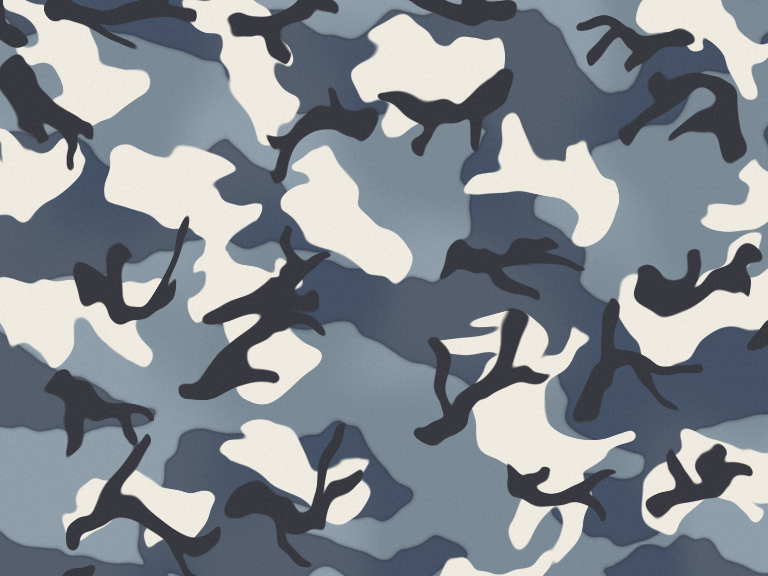
Write a WebGL 2 fragment shader that draws this texture.

```glsl
#version 300 es
precision highp float;

uniform vec2 u_resolution;
out vec4 fragColor;

#define WHITE_CELL vec2(0.36, 0.26)
#define WHITE_LENGTH 0.11
#define WHITE_RADIUS 0.050
#define BLACK_CELL vec2(0.33, 0.22)
#define BLACK_LENGTH 0.095
#define BLACK_RADIUS 0.025
#define BLUE_SCALE vec2(2.3, 4.6)
#define BLUE_BIAS 0.0
#define WARP_COARSE 0.060
#define WARP_FINE 0.020
#define EDGE 0.0018
#define GRAIN 0.018

const float TAU = 6.2831853;

vec2 hash2(vec2 p) {
    vec3 q = fract(p.xyx * vec3(0.1031, 0.1030, 0.0973));
    q += dot(q, q.yzx + 33.33);
    return fract((q.xx + q.yz) * q.zy);
}

float cornerSlope(vec2 cell, vec2 offset) {
    float angle = TAU * hash2(cell).x;
    return dot(vec2(cos(angle), sin(angle)), offset);
}

// Gradient noise, centred on zero
float noise(vec2 p) {
    vec2 i = floor(p), f = p - i;
    vec2 s = f * f * f * (f * (f * 6.0 - 15.0) + 10.0);
    vec2 e = vec2(1.0, 0.0);
    float low = mix(cornerSlope(i, f), cornerSlope(i + e.xy, f - e.xy), s.x);
    float high = mix(cornerSlope(i + e.yx, f - e.yx), cornerSlope(i + e.xx, f - e.xx), s.x);
    return mix(low, high, s.y);
}

vec2 noise2(vec2 p) {
    return vec2(noise(p), noise(p + 47.3));
}

// Bends the plane so outlines become wavy and lumpy
vec2 warp(vec2 p, float seed) {
    p += WARP_COARSE * noise2(p * 5.0 + seed);
    return p + WARP_FINE * noise2(p * 19.0 + seed * 1.7);
}

float smoothMin(float a, float b, float k) {
    float h = max(k - abs(a - b), 0.0) / k;
    return min(a, b) - 0.25 * k * h * h;
}

float taperedStroke(vec2 p, vec2 a, vec2 b, float ra, float rb) {
    vec2 pa = p - a, ba = b - a;
    float h = clamp(dot(pa, ba) / dot(ba, ba), 0.0, 1.0);
    return length(pa - ba * h) - mix(ra, rb, h);
}

// A bent, tapering body with two prongs
float splash(vec2 p, vec2 id, float len, float radius, float tilt) {
    vec2 h = hash2(id + 11.0), g = hash2(id + 29.0);
    float angle = tilt + (h.x - 0.5) * 1.5;
    vec2 u = vec2(cos(angle), sin(angle));
    vec2 q = vec2(dot(p, u), dot(p, vec2(-u.y, u.x)));
    if (g.x < 0.5) q.x = -q.x;
    len *= mix(0.75, 1.25, h.y);
    q.y += 0.22 * len * sin(3.0 * q.x / len + TAU * g.y);
    float d = taperedStroke(q, vec2(-len, 0.0), vec2(len, 0.0), radius, 0.45 * radius);
    for (int k = 0; k < 2; k++) {
        vec2 r = hash2(id + 53.0 + 17.0 * float(k));
        vec2 root = vec2(len * (-0.55 + 0.8 * float(k) + 0.4 * (r.x - 0.5)), 0.0);
        float side = r.y < 0.65 ? -1.0 : 1.0;
        vec2 tip = root + len * vec2(0.25 + 0.5 * r.x, side * (0.6 + 0.35 * r.y));
        d = smoothMin(d, taperedStroke(q, root, tip, 0.62 * radius, 0.36 * radius), 0.5 * radius);
    }
    return d;
}

// One splash per cell, each row shifted sideways
float splashField(vec2 p, vec2 cell, float len, float radius, float tilt, float seed) {
    float d = 1.0;
    for (int j = -1; j <= 1; j++) {
        float row = floor(p.y / cell.y) + float(j);
        float shift = hash2(vec2(row, seed)).x;
        float column = floor(p.x / cell.x + shift);
        for (int i = -1; i <= 1; i++) {
            vec2 id = vec2(column + float(i), row);
            vec2 centre = id + 0.5 + 0.5 * (hash2(id + seed) - 0.5) - vec2(shift, 0.0);
            d = smoothMin(d, splash(p - centre * cell, id + seed, len, radius, tilt), 0.012);
        }
    }
    return d;
}

void main() {
    vec2 p = gl_FragCoord.xy / u_resolution.y;
    float edge = max(EDGE, 0.7 / u_resolution.y);

    // Slow shading of the cloth
    float light = smoothstep(-0.14, 0.18, noise(p * 1.9 + 8.4) + 0.3 * noise(p * 5.0));
    vec3 navy = mix(vec3(0.27, 0.32, 0.40), vec3(0.33, 0.37, 0.43), light);
    vec3 blue = mix(vec3(0.48, 0.54, 0.59), vec3(0.56, 0.62, 0.67), light);

    // Broad blue drifts over navy, with a darker seam
    vec2 b = warp(p, 3.1);
    float field = noise(b * BLUE_SCALE + 5.7) + 0.45 * noise(b * BLUE_SCALE * 2.1 + 21.0);
    field += 0.16 * sin(TAU * (2.5 * b.y + 0.7 * b.x)) + BLUE_BIAS;
    float slope = length(vec2(dFdx(field), dFdy(field))) * u_resolution.y;
    float drift = field / max(slope, 0.05);
    vec3 colour = mix(navy, blue, smoothstep(-edge, edge, drift));
    colour *= 1.0 - 0.13 * exp(-pow(drift / 0.004, 2.0));

    // White splashes leaning down to the right
    float white = splashField(warp(p, 12.6), WHITE_CELL, WHITE_LENGTH, WHITE_RADIUS, -0.35, 71.0);
    colour = mix(colour, vec3(0.94, 0.92, 0.88), smoothstep(edge, -edge, white));

    // Dark branching strokes on top
    float black = splashField(warp(p, 31.9), BLACK_CELL, BLACK_LENGTH, BLACK_RADIUS, 0.12, 137.0);
    colour = mix(colour, vec3(0.22, 0.22, 0.25), smoothstep(edge, -edge, black));

    // Faint weave
    colour += GRAIN * noise(p * vec2(210.0, 170.0));
    fragColor = vec4(colour, 1.0);
}
```
